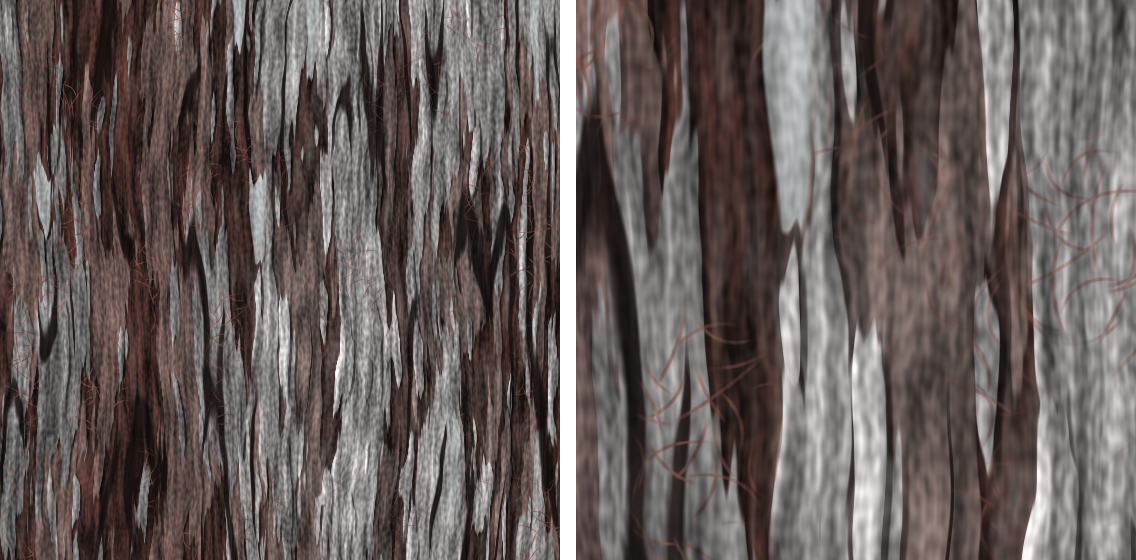
Left, the full canvas; right, a detail of the centre.
A Shadertoy shader for this texture:

```glsl
// Weathered tree bark: grey and red-brown plates over dark, stringy fibres.

const vec3 SOOT = vec3(0.085, 0.060, 0.055);
const vec3 RED_FIBRE = vec3(0.37, 0.235, 0.215);
const vec3 GREY_FIBRE = vec3(0.38, 0.355, 0.345);
const vec3 BROWN_PLATE = vec3(0.385, 0.310, 0.297);
const vec3 ASH_PLATE = vec3(0.475, 0.468, 0.465);
const vec3 PALE_CHIP = vec3(0.64, 0.65, 0.65);
const vec3 HAIR = vec3(0.44, 0.29, 0.26);
const float TAU = 6.28318;

vec2 hash2(vec2 p) {
    vec3 q = fract(p.xyx * vec3(0.1031, 0.1030, 0.0973));
    q += dot(q, q.yzx + 33.33);
    return fract((q.xx + q.yz) * q.zy);
}

float corner(vec2 cell, vec2 offset) {
    float angle = TAU * hash2(cell).x;
    return dot(vec2(cos(angle), sin(angle)), offset);
}

float gradientNoise(vec2 p) {
    vec2 i = floor(p), f = fract(p);
    vec2 u = f * f * f * (f * (f * 6.0 - 15.0) + 10.0);
    vec2 e = vec2(1.0, 0.0);
    float low = mix(corner(i, f), corner(i + e, f - e), u.x);
    float high = mix(corner(i + e.yx, f - e.yx), corner(i + e.xx, f - e.xx), u.x);
    return 1.5 * mix(low, high, u.y);
}

float fbm(vec2 p, int octaves) {
    float sum = 0.0, amplitude = 1.0;
    for (int k = 0; k < octaves; k++) {
        sum += amplitude * gradientNoise(p);
        p = p * 2.03 + vec2(17.3, 9.1);
        amplitude *= 0.5;
    }
    return sum;
}

// Height of a plate layer; the fine term splinters its outline.
float plateHeight(vec2 p, vec2 scale, float seed) {
    return fbm(p * scale + seed, 2) + 0.32 * fbm(p * vec2(65.0, 6.0) + seed, 3);
}

// Lays one sheet of plates over a colour, with a cast shadow and lit edges.
vec3 layPlates(vec3 under, vec2 p, vec2 scale, float seed, float level, vec3 tint) {
    float height = plateHeight(p, scale, seed) - level;
    float toLight = plateHeight(p + vec2(-0.004, 0.004), scale, seed) - level;
    float cover = smoothstep(-0.04, 0.04, height);
    float shadow = smoothstep(-0.05, 0.15, toLight);
    float relief = clamp((height - toLight) * 0.55, -0.3, 0.3);
    return mix(under * (1.0 - 0.5 * shadow), tint * (1.0 + relief), cover);
}

// Coverage of sparse, tapered, ragged-ended chips.
float chipMask(vec2 p, vec2 cellSize, float ragged) {
    vec2 cell = floor(p / cellSize);
    vec2 rnd = hash2(cell + 41.0), pick = hash2(cell + 87.0);
    vec2 q = p - (cell + 0.5 + (rnd - 0.5) * vec2(0.6, 0.4)) * cellSize;
    float halfLength = mix(0.05, 0.11, pick.y);
    float halfWidth = mix(0.007, 0.013, rnd.y) * (1.0 + 0.45 * q.y / halfLength);
    float side = abs(q.x) - halfWidth + 0.003 * ragged;
    float end = abs(q.y) - halfLength + 0.04 * ragged;
    float body = smoothstep(0.0015, -0.0015, side) * smoothstep(0.006, -0.006, end);
    return body * step(0.55, pick.x);
}

// Coverage of curved loose hairs, one per cell.
float hairMask(vec2 p, float cells, float seed) {
    vec2 g = p * cells, home = floor(g);
    float mask = 0.0;
    for (int y = -1; y <= 1; y++)
    for (int x = -1; x <= 1; x++) {
        vec2 cell = home + vec2(x, y);
        vec2 rnd = hash2(cell + seed), shape = hash2(cell + seed + 53.0);
        float angle = 0.25 * TAU + (shape.x - 0.5) * 2.6;
        vec2 along = vec2(cos(angle), sin(angle));
        vec2 q = g - cell - rnd;
        float t = dot(q, along);
        float d = abs(dot(q, vec2(-along.y, along.x)) + (shape.y - 0.5) * 1.6 * t * t);
        float strand = smoothstep(0.0018 * cells, 0.0004 * cells, d);
        mask = max(mask, strand * smoothstep(0.8, 0.45, abs(t)));
    }
    return mask;
}

void mainImage(out vec4 fragColor, in vec2 fragCoord) {
    vec2 uv = fragCoord / iResolution.y;

    // Gentle sway keeps the grain from running dead straight.
    vec2 p = uv;
    p.x += 0.018 * gradientNoise(uv * vec2(4.0, 2.2) + 3.0);
    p.x += 0.003 * gradientNoise(uv * vec2(24.0, 13.0) + 8.0);

    // Shared grain, from broad mottling to single fibres.
    float mottle = fbm(p * vec2(20.0, 3.5) + 5.0, 3);
    float fibre = fbm(p * vec2(95.0, 10.0) + 31.0, 3);
    float grain = gradientNoise(p * vec2(230.0, 95.0));
    float ragged = fbm(p * vec2(75.0, 9.0) + 67.0, 2);
    float patches = fbm(uv * vec2(5.0, 2.0) + 12.0, 2);
    float weathering = 0.5 - 0.5 * cos(TAU * (uv.x - 0.2));
    weathering = clamp(weathering + 0.3 * patches, 0.0, 1.0);

    // Dark fibrous bed.
    float bed = 0.5 + 0.5 * fibre + 0.4 * mottle + 0.25 * grain;
    vec3 strand = mix(RED_FIBRE, GREY_FIBRE, clamp(0.6 * weathering + 0.6 * ragged, 0.0, 1.0));
    vec3 color = mix(SOOT, strand, clamp(bed, 0.0, 1.3));

    // Brown plates, then ash plates, then small splinters.
    float surface = 1.0 + 0.38 * fibre + 0.28 * mottle + 0.26 * grain;
    vec3 brown = mix(BROWN_PLATE, GREY_FIBRE, 0.5 * weathering) * surface;
    vec3 ash = ASH_PLATE * surface * mix(0.86, 1.14, weathering);
    color = layPlates(color, p, vec2(15.0, 1.7), 21.0, 0.02, brown);
    color = layPlates(color, p, vec2(12.0, 1.4), 73.0, mix(0.45, -0.16, weathering), ash);
    color = layPlates(color, p, vec2(36.0, 4.0), 117.0, mix(0.62, 0.4, weathering), ash * 1.08);

    // Deep vertical cracks of varying width.
    float split = abs(gradientNoise(p * vec2(17.0, 1.8) + 140.0) + 0.05 * ragged);
    float gap = 0.17 * smoothstep(-0.2, 0.7, gradientNoise(p * vec2(9.0, 3.0) + 160.0));
    float crack = 1.0 - smoothstep(gap * 0.5, gap + 0.02, split);
    color = mix(color, SOOT * (1.0 + 0.5 * fibre), 0.88 * crack * smoothstep(0.0, 0.04, gap));

    // Clumps of reddish hair.
    float clump = smoothstep(-0.05, 0.5, fbm(uv * vec2(11.0, 5.0) + 200.0, 2));
    float hair = max(hairMask(uv, 22.0, 11.0), hairMask(uv, 36.0, 29.0));
    vec3 hairColor = HAIR * (1.0 + 0.35 * grain + 0.3 * fibre);
    color = mix(color, hairColor, hair * clump * mix(0.75, 0.4, weathering));

    // Pale freshly torn chips.
    float chip = chipMask(p, vec2(0.17, 0.4), ragged);
    color = mix(color, PALE_CHIP * (1.0 + 0.2 * fibre + 0.15 * grain), chip);

    fragColor = vec4(clamp(color, 0.0, 1.0), 1.0);
}
```
